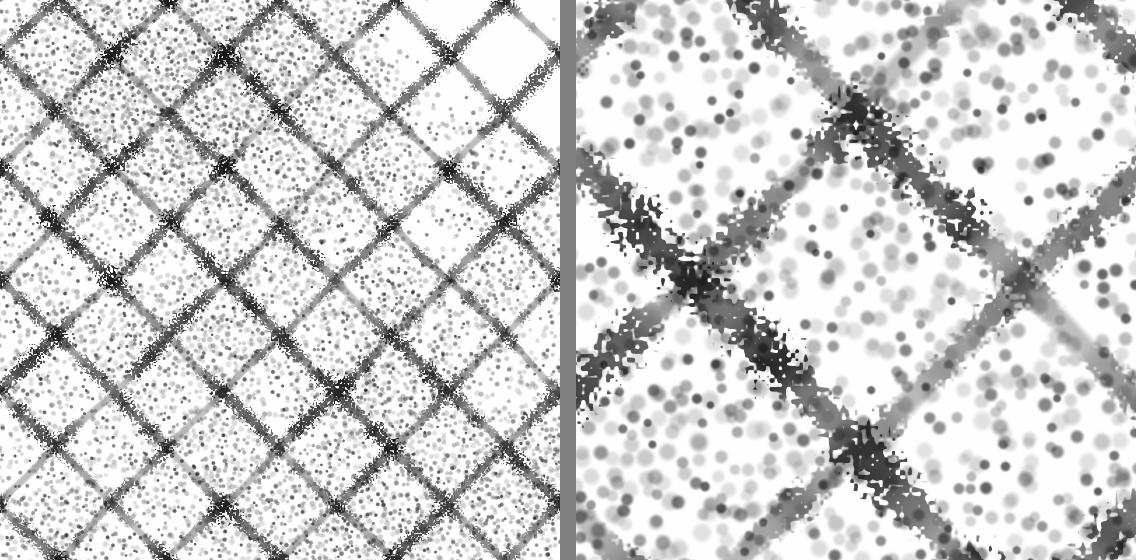
Left, the full canvas; right, a detail of the centre.
Give the GLSL for this pattern, as a three.js fragment shader.

```glsl
varying vec2 vUv;

const float REPEATS = 5.0;          // diamonds across and down
const float THIN = 0.0070;          // half width of a worn line
const float THICK = 0.0125;         // half width of a fully inked line
const float SPRAY = 0.034;          // reach of the grainy fringe
const float GRAIN = 400.0;          // grains across the canvas
const float WOBBLE = 0.07;          // drift of the lines, in diamonds
const float WORN_ALPHA = 0.27;
const float FULL_ALPHA = 0.93;
const float DOT_TILES = 82.0;       // dot tiles across the canvas
const int DOT_LAYERS = 2;
const vec2 DENSE_SPOT = vec2(0.36, 0.80);
const vec2 BARE_SPOT = vec2(0.92, 0.97);
const vec3 PAPER = vec3(0.995);
const vec3 INK = vec3(0.09);

float hash(vec2 p) {
  vec3 q = fract(p.xyx * 0.1031);
  q += dot(q, q.yzx + 33.33);
  return fract((q.x + q.y) * q.z);
}

vec2 hash2(vec2 p) {
  return vec2(hash(p + 17.0), hash(p + 59.0));
}

float noise(vec2 p) {
  vec2 i = floor(p);
  vec2 f = fract(p);
  f = f * f * (3.0 - 2.0 * f);
  return mix(mix(hash(i), hash(i + vec2(1.0, 0.0)), f.x),
             mix(hash(i + vec2(0.0, 1.0)), hash(i + 1.0), f.x), f.y);
}

float glow(vec2 p, vec2 center, float radius) {
  vec2 d = (p - center) / radius;
  return exp(-dot(d, d));
}

// Diagonal coordinates: lines lie where either one is a half-integer
vec2 diagonal(vec2 uv) {
  vec2 p = uv * REPEATS;
  return vec2(p.x + p.y, p.x - p.y);
}

// Share of dot tiles that are filled around a point
float dotDensity(vec2 uv) {
  float cell = hash(floor(diagonal(uv) + 0.5) + 80.0);
  float density = 0.16 + 0.4 * noise(uv * 7.0 + 31.0) + 0.34 * cell;
  density += 0.42 * glow(uv, DENSE_SPOT, 0.2);
  density -= 0.85 * glow(uv, BARE_SPOT, 0.2);
  return clamp(density, 0.015, 0.95);
}

// Paper left uncovered by one layer of soft dots
float dotLayer(vec2 uv, float seed) {
  vec2 p = uv * DOT_TILES + seed * 0.37;
  float clear = 1.0;
  for (int y = -1; y <= 1; y++) {
    for (int x = -1; x <= 1; x++) {
      vec2 tile = floor(p) + vec2(float(x), float(y));
      vec2 key = tile + seed * 113.0;
      vec2 center = tile + hash2(key);
      float present = step(hash(key + 7.0), dotDensity((center - seed * 0.37) / DOT_TILES));
      float shade = hash(key + 211.0);
      shade *= shade;
      float radius = mix(0.62, 0.4, shade) * mix(0.6, 1.0, hash(key + 307.0));
      float cover = 1.0 - smoothstep(radius * 0.4, radius, length(p - center));
      clear *= 1.0 - present * cover * mix(0.12, 0.7, shade);
    }
  }
  return clear;
}

// Opacity of one family of lines: x crosses the lines, y runs along them
float lineFamily(vec2 c, float seed, float grain) {
  float row = floor(c.x) * 7.0 + seed;
  float wear = noise(vec2(c.y * 1.3 + 40.0, row));
  float clump = noise(vec2(c.y * 6.0 + 90.0, row + 3.0));
  float along = (fract(c.y) - 0.5) / 0.13;
  float node = exp(-along * along) * hash(vec2(floor(c.y), row + 5.0));
  float ink = clamp(0.75 * wear + 0.6 * clump + 0.45 * node - 0.32, 0.0, 1.0);

  float dist = abs(fract(c.x) - 0.5) / (REPEATS * sqrt(2.0));
  dist += (grain - 0.5) * SPRAY * ink;
  float width = mix(THIN, THICK, ink);
  float cover = 1.0 - smoothstep(width - 0.004, width + 0.0015, dist);
  return cover * mix(WORN_ALPHA, FULL_ALPHA, ink);
}

void main() {
  // Stippled ground
  float clear = 1.0;
  for (int i = 0; i < DOT_LAYERS; i++) {
    clear *= dotLayer(vUv, float(i) + 1.0);
  }

  // Crossed lines with worn, sprayed edges
  vec2 drift = vec2(noise(vUv * 9.0 + 5.0), noise(vUv * 9.0 + 45.0)) - 0.5;
  vec2 c = diagonal(vUv) + drift * WOBBLE;
  float grain = noise(vUv * GRAIN);
  clear *= 1.0 - lineFamily(c, 11.0, grain);
  clear *= 1.0 - lineFamily(c.yx, 211.0, grain);

  gl_FragColor = vec4(mix(INK, PAPER, clear), 1.0);
}
```
